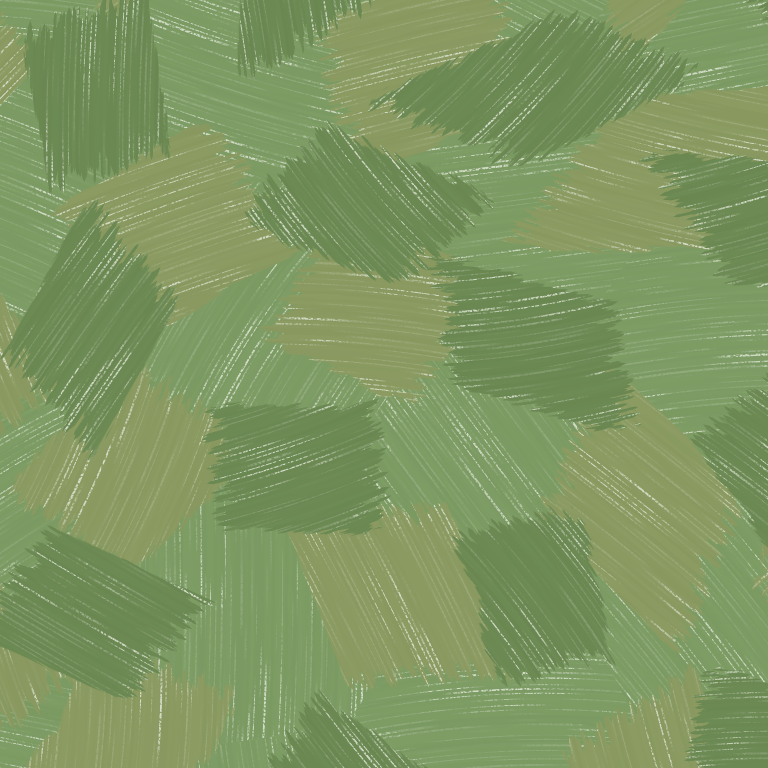
Reproduce this pattern procedurally as a Shadertoy shader.

```glsl
// Overlapping crayon patches in three greens, hatched in varied directions.
// Patches sit on a three-coloured, jittered hexagonal lattice; each is a skewed
// quad with ragged stroke ends, scratched by grainy streaks of bare paper.

const vec3 MID_GREEN  = vec3(0.487, 0.610, 0.392);
const vec3 OLIVE      = vec3(0.540, 0.603, 0.380);
const vec3 DARK_GREEN = vec3(0.422, 0.537, 0.325);
const vec3 PAPER      = vec3(0.86, 0.89, 0.82);

const float SPACING      = 0.212;  // distance between patch centres
const float JITTER       = 0.25;   // centre offset, in spacings
const vec2  OLIVE_HALF   = vec2(0.114, 0.104);
const vec2  DARK_HALF    = vec2(0.103, 0.084);
const float RAGGED       = 0.020;  // variation of the stroke ends
const float STROKE_WIDTH = 0.0062;
const float STREAK_WIDTH = 0.0066; // spacing of the bare streaks
const float GRAIN_SCALE  = 330.0;
const float FILM         = 0.21;   // opacity of faint streaks
const float BARE         = 0.90;   // opacity of grainy streaks
const float TONE         = 0.014;  // brightness change between strokes
const float GAP_REACH    = 0.030;  // how far patch borders are worn
const float ROW          = 0.866;  // height of a hexagonal row

struct Patch {
    vec2 pos;    // x along the strokes, y across them
    float edge;  // negative inside
    float seed;
};

float hash(vec2 p) {
    return fract(sin(dot(p, vec2(127.1, 311.7))) * 43758.55);
}

vec2 hash2(vec2 p) {
    return vec2(hash(p), hash(p + 19.3));
}

// Cellular noise: distance to the nearest scattered point
float cellular(vec2 p) {
    vec2 cell = floor(p);
    float nearest = 2.0;
    for (int y = -1; y <= 1; y++)
    for (int x = -1; x <= 1; x++) {
        vec2 c = cell + vec2(x, y);
        nearest = min(nearest, distance(p, c + hash2(c)));
    }
    return nearest;
}

// Skewed quad whose strokes are shifted one by one and tapered at the ends
float raggedQuad(vec2 pos, vec2 size, vec2 skew, float seed, float width) {
    float lane = pos.y / width;
    float across = abs(2.0 * fract(lane) - 1.0);
    float shift = RAGGED * (2.0 * hash(vec2(floor(lane), seed)) - 1.0);
    float u = pos.x + shift + sign(pos.x) * across * width * 1.5;
    return max(abs(u - skew.x * pos.y) - size.x,
               abs(pos.y - skew.y * u) - size.y);
}

// Broken lines along the strokes, made by layered sines
float streaks(vec2 pos, float seed) {
    float lane = pos.y / STREAK_WIDTH;
    vec2 rnd = hash2(vec2(floor(lane), seed + 7.0));
    float d = abs(fract(lane) - 0.3 - 0.4 * rnd.x) * STREAK_WIDTH;
    float thick = mix(0.0003, 0.0012, rnd.y * rnd.y);
    float run = 0.5 + 0.27 * sin(pos.x * 12.0 + rnd.x * 40.0)
                    + 0.23 * sin(pos.x * 37.0 + rnd.y * 60.0);
    return smoothstep(thick + 0.0006, thick, d) * smoothstep(0.35, 0.75, run);
}

vec3 paint(vec3 pigment, Patch hit, float grain, float gap) {
    vec2 pos = hit.pos;
    float seed = hit.seed;
    float lane = floor(pos.y / STROKE_WIDTH * 1.4);
    vec3 col = pigment + TONE * (hash(vec2(lane, seed + 3.0)) - 0.5);
    float line = streaks(pos, seed);
    float worn = 0.5 + 0.5 * sin(pos.y * 41.0 + seed) * sin(pos.x * 13.0 + seed * 2.0);
    float bare = line * grain * smoothstep(0.4, 0.85, worn + 0.3 * gap);
    float film = line * mix(0.45, 1.0, grain);
    return mix(col, PAPER, max(FILM * film, BARE * bare));
}

vec3 drawing(vec2 p) {
    Patch best[3];
    for (int k = 0; k < 3; k++) best[k] = Patch(vec2(0.0), 9.0, 0.0);

    // Find the foremost patch of each colour around this point
    float row = p.y / (ROW * SPACING);
    vec2 home = floor(vec2(p.x / SPACING - 0.5 * row, row) + 0.5);
    for (int y = -2; y <= 2; y++)
    for (int x = -2; x <= 2; x++) {
        vec2 id = home + vec2(x, y);
        int kind = int(mod(id.x - id.y + 0.5, 3.0));
        vec2 rnd = hash2(id + 41.0);
        float seed = 90.0 * hash(id + 5.0);
        vec2 centre = vec2(id.x + 0.5 * id.y, id.y * ROW) + JITTER * (2.0 * rnd - 1.0);
        vec2 d = p - centre * SPACING;
        float angle = 3.1416 * hash(id + 63.0);
        vec2 dir = vec2(cos(angle), sin(angle));
        vec2 pos = vec2(dot(d, dir), dot(d, vec2(-dir.y, dir.x)));
        pos.y += (rnd.x - 0.5) * pos.x * pos.x;
        float edge = length(d);
        if (kind > 0) {
            vec2 size = kind == 1 ? OLIVE_HALF : DARK_HALF;
            vec2 skew = vec2(1.1, 1.0) * (rnd.yx - 0.5);
            edge = min(raggedQuad(pos, size, skew, seed, STROKE_WIDTH),
                       raggedQuad(pos, size, skew, seed + 1.0, STROKE_WIDTH * 0.6));
        }
        if (edge < best[kind].edge) best[kind] = Patch(pos, edge, seed);
    }

    // Lay the colours over one another, worn near the borders
    float grain = smoothstep(0.60, 0.38, cellular(p * GRAIN_SCALE));
    float border = min(abs(best[1].edge), abs(best[2].edge));
    float gap = smoothstep(GAP_REACH, 0.0, border);
    vec3 col = paint(MID_GREEN, best[0], grain, gap);
    col = mix(col, paint(OLIVE, best[1], grain, gap),
              smoothstep(0.001, -0.001, best[1].edge));
    return mix(col, paint(DARK_GREEN, best[2], grain, gap),
               smoothstep(0.001, -0.001, best[2].edge));
}

void mainImage(out vec4 fragColor, in vec2 fragCoord) {
    // Four samples smooth the stroke sides
    vec3 sum = vec3(0.0);
    for (int i = 0; i < 4; i++) {
        vec2 offset = 0.5 * vec2(i % 2, i / 2) - 0.25;
        sum += drawing((fragCoord + offset) / iResolution.y);
    }
    fragColor = vec4(sum / 4.0, 1.0);
}
```
